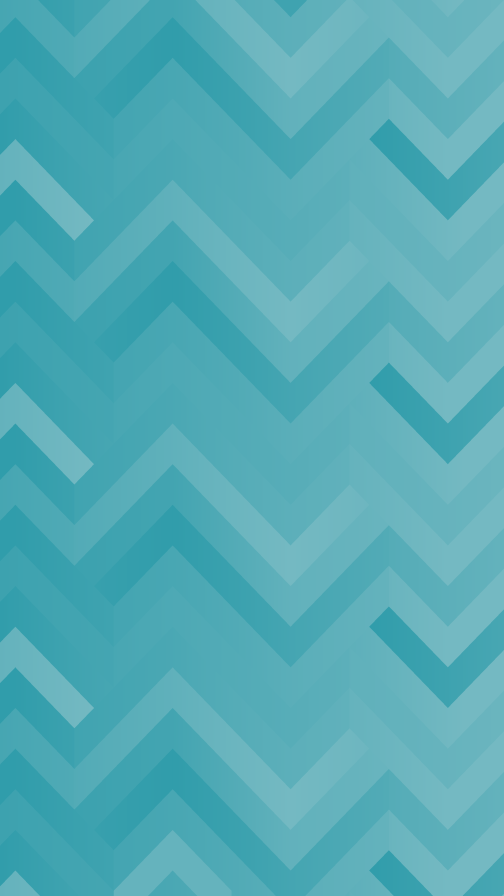
Reproduce this pattern procedurally as a Shadertoy shader.

```glsl
// Folded teal chevron ribbons with soft gradients, stacked in six-band repeats.

const float BANDS = 6.0;          // ribbons in one vertical repeat
const float VALLEY = -4.0;        // fold between the outer and inner arms
const float LONG_VALLEY = -3.0;   // fold reached by the overlapping ribbons
const float INNER_PEAK = -1.5;
const float OUTER_PEAK = -5.5;

// Ribbon tones (0 dark, 1 light) at both ends of each arm.
const float OUTER_START[6] = float[6](0.35, 0.00, 0.20, 0.05, 0.80, 0.00);
const float OUTER_END[6]   = float[6](0.50, 0.18, 0.28, 0.28, 1.00, 0.22);
const float INNER_START[6] = float[6](0.50, 0.17, 0.13, 0.25, 0.30, 0.24);
const float INNER_PEAKS[6] = float[6](0.70, 0.27, 0.00, 0.35, 0.43, 0.38);
const float CENTRE[6]      = float[6](0.86, 0.50, 0.14, 0.47, 0.50, 0.53);

float ramp(float from, float to, float x) {
    return (x - from) / (to - from);
}

// Depth below a 45 degree ridge whose tip is at peak.
float ridgeDepth(vec2 p, vec2 peak) {
    return p.y - peak.y - abs(p.x - peak.x);
}

float outerTone(int band, float x) {
    float t = ramp(OUTER_PEAK, LONG_VALLEY - 0.5, x);
    return mix(OUTER_START[band], OUTER_END[band], t);
}

float innerTone(int band, float x) {
    return x < INNER_PEAK
        ? mix(INNER_START[band], INNER_PEAKS[band], ramp(VALLEY, INNER_PEAK, x))
        : mix(INNER_PEAKS[band], CENTRE[band], ramp(INNER_PEAK, 0.0, x));
}

// Tone of the left half, in ribbon widths with y pointing down.
float ribbonTone(vec2 p) {
    float outer = ridgeDepth(p, vec2(OUTER_PEAK, 1.0));
    float inner = ridgeDepth(p, vec2(INNER_PEAK, 0.0));
    float row = floor((p.x < VALLEY ? outer : inner) / BANDS);
    outer -= row * BANDS;
    inner -= row * BANDS;

    // Some outer ribbons run past the valley and cover the inner ones.
    bool covers = outer >= 1.0 && inner < 5.0 && p.x < LONG_VALLEY;
    bool isOuter = p.x < VALLEY || covers;
    int band = clamp(int(floor(isOuter ? outer : inner)), 0, 5);

    // The last row has one accented inner ribbon.
    if (!isOuter && band == 4 && row == 1.0) return 0.78;
    return isOuter ? outerTone(band, p.x) : innerTone(band, p.x);
}

// The right half is the left one turned half way round, with tones inverted.
float patternTone(vec2 p) {
    float tone = p.x > 0.0 ? 1.0 - ribbonTone(-p) : ribbonTone(p);
    return clamp(tone, 0.0, 1.0);
}

vec2 toRibbonSpace(vec2 pixel, float height) {
    vec2 uv = pixel / height;
    return vec2(uv.x - 0.2585, 0.5273 - uv.y) * vec2(22.79, 22.05);
}

void mainImage(out vec4 fragColor, in vec2 fragCoord) {
    const int SAMPLES = 4;
    const vec3 DARK = vec3(0.190, 0.615, 0.670);
    const vec3 LIGHT = vec3(0.455, 0.725, 0.760);

    // Average a grid of samples to smooth the edges.
    float tone = 0.0;
    for (int i = 0; i < SAMPLES * SAMPLES; i++) {
        vec2 cell = vec2(i % SAMPLES, i / SAMPLES);
        vec2 offset = (cell + 0.5) / float(SAMPLES) - 0.5;
        tone += patternTone(toRibbonSpace(fragCoord + offset, iResolution.y));
    }
    tone /= float(SAMPLES * SAMPLES);
    fragColor = vec4(mix(DARK, LIGHT, tone), 1.0);
}
```
